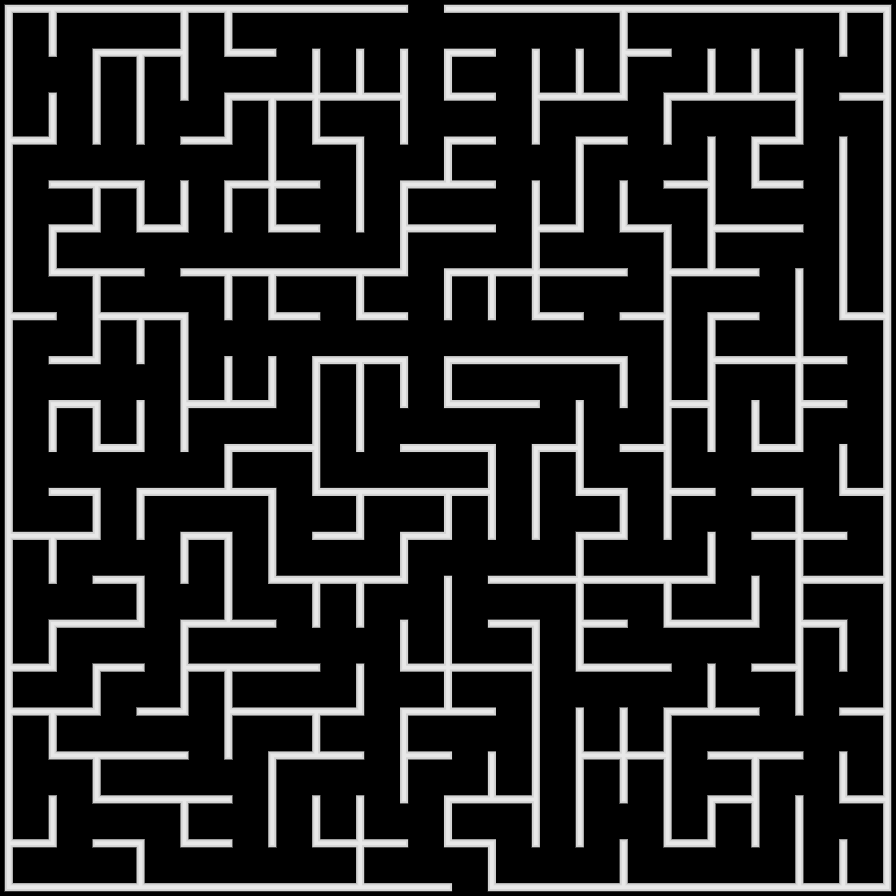
Give the GLSL for this pattern, as a Shadertoy shader.

```glsl
const int CELLS = 20;              // maze cells per side
const float MARGIN = 0.2;          // canvas edge to border centre line, in cells
const float HALF_WALL = 0.092;     // half the wall thickness, in cells
const int TOP_GAP = 9;             // column of the entrance
const int BOTTOM_GAP = 10;         // column of the exit
const float SEED = 17.0;
const vec3 FLOOR_COLOR = vec3(0.0);
const vec3 CORE_COLOR = vec3(0.91);
const vec3 RIM_COLOR = vec3(0.83);

float hash(vec2 p) {
    vec3 q = fract(p.xyx * 0.1031);
    q += dot(q, q.yzx + 33.33);
    return fract((q.x + q.y) * q.z);
}

ivec2 compass(int k) {
    k &= 3;
    int s = k < 2 ? 1 : -1;
    return (k & 1) == 0 ? ivec2(s, 0) : ivec2(0, s);
}

bool onBorder(ivec2 post) {
    return any(equal(post, ivec2(0))) || any(equal(post, ivec2(CELLS)));
}

int randomTurn(ivec2 post) {
    return int(4.0 * hash(vec2(post) + SEED));
}

// Unconstrained direction in which a post grows its wall
ivec2 freePick(ivec2 post) {
    return onBorder(post) ? ivec2(0) : compass(randomTurn(post));
}

// Even posts yield to odd neighbours, so no wall is grown twice
ivec2 pick(ivec2 post) {
    if (((post.x + post.y) & 1) == 1 || onBorder(post)) return freePick(post);
    int first = randomTurn(post);
    for (int t = 0; t < 4; t++) {
        ivec2 dir = compass(first + t);
        if (freePick(post + dir) != -dir) return dir;
    }
    return ivec2(0);
}

int rank(ivec2 post) {
    return post.y * (CELLS + 1) + post.x;
}

// Final wall of a post: the highest post of a closed ring drops its wall
ivec2 wallFrom(ivec2 post) {
    ivec2 dir = pick(post);
    ivec2 walker = post + dir;
    for (int i = 0; i < 11; i++) {
        if (walker == post) return ivec2(0);
        if (onBorder(walker) || rank(walker) > rank(post)) break;
        walker += pick(walker);
    }
    return dir;
}

bool hasWall(ivec2 a, ivec2 dir) {
    ivec2 b = a + dir;
    if (any(lessThan(b, ivec2(0))) || any(greaterThan(b, ivec2(CELLS)))) return false;

    // Outer frame with its two openings
    int column = min(a.x, b.x);
    if (a.y == b.y && a.y == CELLS) return column != TOP_GAP;
    if (a.y == b.y && a.y == 0) return column != BOTTOM_GAP;
    if (a.x == b.x && (a.x == 0 || a.x == CELLS)) return true;

    return wallFrom(a) == dir || wallFrom(b) == -dir;
}

// Distance from the centre line of the nearest wall or post
float wallDistance(vec2 p) {
    vec2 nearest = round(p);
    vec2 offset = p - nearest;
    vec2 reach = abs(offset);
    float across = min(reach.x, reach.y);
    float along = max(reach.x, reach.y);
    if (across > 2.0 * HALF_WALL) return across;

    ivec2 dir = reach.x > reach.y ? ivec2(offset.x < 0.0 ? -1 : 1, 0)
                                  : ivec2(0, offset.y < 0.0 ? -1 : 1);
    return hasWall(ivec2(nearest), dir) ? across : along;
}

// Antialiased coverage of a band of the given half width
float band(float dist, float halfWidth, float pixel) {
    return clamp(0.5 + (halfWidth - dist) / pixel, 0.0, 1.0);
}

void mainImage(out vec4 fragColor, in vec2 fragCoord) {
    float span = float(CELLS) + 2.0 * MARGIN;
    float pixel = span / min(iResolution.x, iResolution.y);
    float dist = wallDistance(fragCoord * pixel - MARGIN);

    vec3 wallColor = mix(RIM_COLOR, CORE_COLOR, band(dist, 0.47 * HALF_WALL, pixel));
    fragColor = vec4(mix(FLOOR_COLOR, wallColor, band(dist, HALF_WALL, pixel)), 1.0);
}
```
